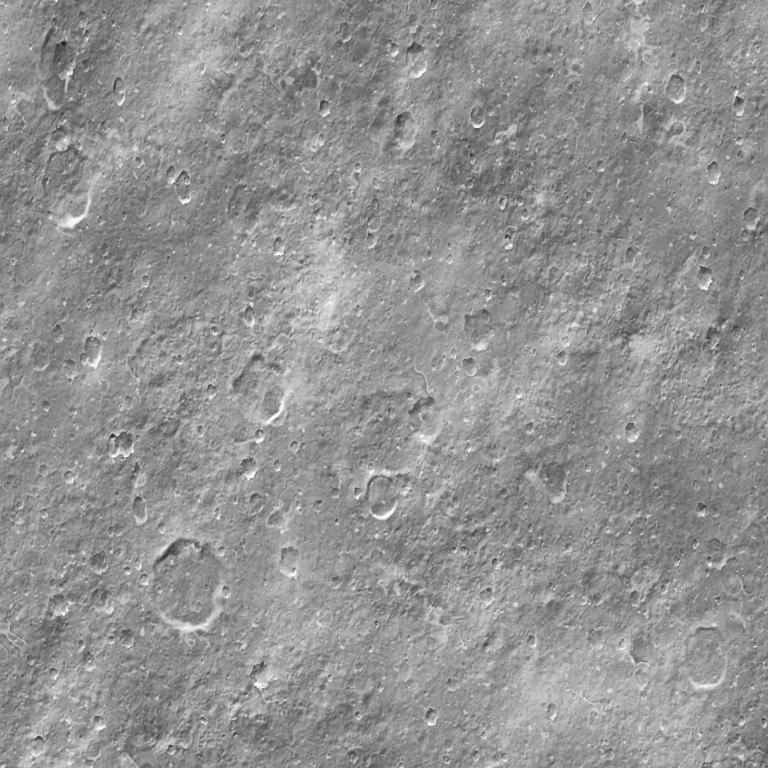
A Shadertoy shader for this texture:

```glsl
// Cratered grey plain seen obliquely: blotchy bright rays over rough ground,
// with lit relief from gradient noise, thin scarps and scattered oval craters.
// Light falls from the top, so lower inner crater walls shine.
const float BASE_TONE = 0.556;
const float BROAD_CONTRAST = 0.19;
const float RELIEF_CONTRAST = 0.88;
const float RAY_BRIGHTNESS = 0.16;
const float SCARP_BRIGHTNESS = 0.17;
const float SPECK_BRIGHTNESS = 0.26;
const vec2 LIGHT_DIR = vec2(-0.5, 0.866);
const vec2 RAY_DIR = vec2(0.49, 0.87);
const vec2 RAY_ORIGIN = vec2(0.33, 0.45);
const float LARGEST_CELL = 0.2;
const int CRATER_LEVELS = 5;
const mat2 TURN = mat2(0.8, 0.6, -0.6, 0.8);

vec2 hash2(vec2 p) {
    vec3 a = fract(p.xyx * vec3(0.1031, 0.1030, 0.0973));
    a += dot(a, a.yzx + 33.33);
    return fract((a.xx + a.yz) * a.zy);
}
float corner(vec2 cell, vec2 f, vec2 o) {
    return dot(hash2(cell + o + 57.0) * 2.0 - 1.0, f - o);
}
// Gradient noise, about -0.7 to 0.7
float noise(vec2 p) {
    vec2 i = floor(p), f = p - i, e = vec2(0.0, 1.0);
    vec2 u = f * f * f * (f * (f * 6.0 - 15.0) + 10.0);
    return mix(mix(corner(i, f, e.xx), corner(i, f, e.yx), u.x),
               mix(corner(i, f, e.xy), corner(i, f, e.yy), u.x), u.y);
}
float fbm(vec2 p) {
    float sum = 0.0;
    for (float amp = 1.0; amp > 0.09; amp *= 0.55) {
        sum += amp * noise(p);
        p = TURN * p * 2.03 + 17.3;
    }
    return sum;
}
// Coordinates across and along the rays
vec2 toRay(vec2 p) {
    return vec2(dot(p, vec2(RAY_DIR.y, -RAY_DIR.x)), dot(p, RAY_DIR));
}
// Slopes of rough ground, lit from LIGHT_DIR; each octave is patchy
float relief(vec2 p) {
    float sum = 0.0, freq = 24.0, amp = 0.09;
    mat2 turn = TURN;
    p += 0.006 * vec2(noise(p * 33.0), noise(p * 33.0 + 19.0));
    for (int k = 0; k < 4; k++) {
        vec2 stretch = freq * vec2(1.15, 0.95);
        vec2 shifted = p + LIGHT_DIR * 0.4 / freq;
        float patchy = max(1.0 + 2.8 * noise(p * freq * 0.35 + 5.0), 0.2);
        sum += amp * patchy * (noise(turn * (p * stretch)) - noise(turn * (shifted * stretch)));
        turn = turn * TURN;
        freq *= 2.1;
        amp = min(amp * 1.35, 0.15);
    }
    return sum;
}
// Sparse winding ridges, drawn as thin broken lines
float scarps(vec2 p) {
    float mask = smoothstep(0.08, 0.35, noise(p * 15.0 + 61.0));
    float ridge = noise(p * vec2(17.0, 11.0) + 0.5 * noise(p * 45.0)) + 0.14 * noise(p * 75.0);
    return mask * (exp(-pow(ridge * 19.0, 2.0)) - 0.6 * exp(-pow(ridge * 17.0 - 1.5, 2.0)));
}
// Shading of one crater; q is relative to its centre, in radii
float crater(vec2 q, float floorSize, float soft) {
    float d = length(q);
    float facing = -dot(q, vec2(-0.35, 0.94)) / max(d, 0.001);
    float outside = smoothstep(1.0 - soft, 1.0 + soft, d);
    float wall = smoothstep(floorSize, 0.92, d) * (1.0 - outside);
    float skirt = outside * exp(-5.0 * max(d - 1.0, 0.0));
    float lit = facing > 0.0 ? 1.35 : 0.95;
    return facing * (lit * wall - 0.4 * skirt) + 0.12 * skirt - 0.14 * (1.0 - smoothstep(0.5, 1.0, d));
}
float craterField(vec2 p, float pixel) {
    float sum = 0.0, size = LARGEST_CELL;
    float squeeze = mix(0.86, 0.56, clamp(p.y, 0.0, 1.0));
    for (int level = 0; level < CRATER_LEVELS; level++) {
        float big = level == 0 ? 1.0 : level == 1 ? 0.6 : 0.0;
        vec2 s = p / size;
        vec2 wobble = vec2(noise(s * 5.0), noise(s * 5.0 + 41.0))
                    + 0.7 * vec2(noise(s * 14.0 + 7.0), noise(s * 14.0 + 83.0));
        float broken = max(1.0 + 2.2 * mix(0.5, 1.0, big) * noise(s * 7.0 + 9.0), 0.1);
        for (int k = 0; k < 9; k++) {
            vec2 cell = floor(s) + vec2(k % 3 - 1, k / 3 - 1);
            vec2 key = cell + float(level) * 31.0;
            vec2 place = hash2(key + 3.0), kind = hash2(key + 113.0), look = hash2(key + 211.0);
            if (kind.x > mix(0.62, 0.85, big)) continue;
            float radius = size * mix(0.13, 0.33, kind.y * kind.y);
            vec2 q = p - (cell + mix(vec2(0.15), vec2(0.85), place)) * size;
            q.x /= squeeze * mix(0.7, 1.15, look.y);
            q = q / radius + wobble * mix(0.42, 0.28, big);
            float strength = mix(0.05, 0.34, pow(look.x, 2.5)) * broken;
            sum += strength * crater(q, mix(0.15, 0.76, big), max(0.09, pixel / radius));
            // Fresh craters carry a pale halo
            sum += 0.07 * step(0.9, look.x) * exp(-0.7 * dot(q, q));
        }
        size *= 0.5;
    }
    return sum;
}
void mainImage(out vec4 fragColor, in vec2 fragCoord) {
    vec2 p = fragCoord / iResolution.y, r = toRay(p);
    // Broad pale and dark patches, loosely drawn out along the rays
    float broad = fbm(r * vec2(6.5, 3.4) + 4.0) * mix(0.8, 1.15, p.y);
    broad += 0.4 * max(broad, 0.0);
    float across = toRay(p - RAY_ORIGIN).x + 0.07 * noise(r * 7.0);
    float patches = clamp(0.5 + 2.0 * fbm(r * vec2(13.0, 8.0) + 23.0), 0.0, 1.6);
    float ray = exp(-across * across * 420.0) * smoothstep(0.3, 0.6, p.y) * patches;
    // Grain, clustered bright specks, scarps and craters
    float rough = clamp(1.0 + 1.2 * noise(p * 6.0 + 8.0), 0.6, 1.5);
    float speck = smoothstep(0.32, 0.58, noise(p * 105.0 + 70.0) + 0.22 * noise(p * 14.0 + 3.0));
    float tone = BASE_TONE + BROAD_CONTRAST * broad + RAY_BRIGHTNESS * ray;
    tone += RELIEF_CONTRAST * rough * relief(p) + 0.07 * noise(p * 215.0);
    tone += SCARP_BRIGHTNESS * scarps(p) + SPECK_BRIGHTNESS * speck;
    tone += craterField(p, 1.0 / iResolution.y);
    // Soften the extremes
    tone += 0.3 * max(0.42 - tone, 0.0) - 0.35 * max(tone - 0.72, 0.0);
    fragColor = vec4(vec3(clamp(tone, 0.12, 0.97)), 1.0);
}
```
